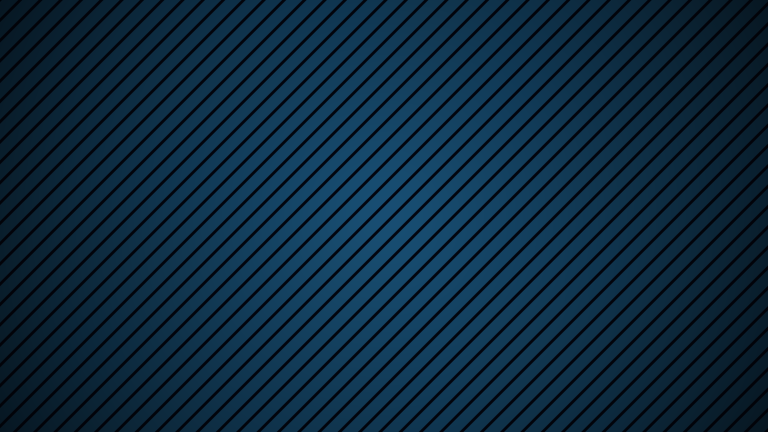
A Shadertoy shader for this pattern:

```glsl
// Dark diagonal pinstripes over a blue field with a soft radial vignette.

// Lengths are fractions of the canvas height.
const float STRIPE_STEP = 0.0470;   // vertical distance between stripes
const float STRIPE_WIDTH = 0.0066;  // thickness across a stripe
const float STRIPE_PHASE = 0.0;     // shift in stripe steps
const float FALLOFF = 0.77;         // brightness lost per unit of radius
const float CORE_RADIUS = 0.10;     // rounds the peak of the glow
const float TINT_SCALE = 5.0;
const float TINT_AMOUNT = 0.35;

const vec3 FIELD_BLUE = vec3(0.085, 0.305, 0.460);
const vec3 FIELD_SLATE = vec3(0.115, 0.300, 0.410);
const vec3 STRIPE_INK = vec3(0.010, 0.020, 0.058);

float hash(vec2 p) {
    vec3 q = fract(p.xyx * 0.1031);
    q += dot(q, q.yzx + 33.33);
    return fract((q.x + q.y) * q.z);
}

float valueNoise(vec2 p) {
    vec2 cell = floor(p);
    vec2 f = fract(p);
    f = f * f * (3.0 - 2.0 * f);
    float low = mix(hash(cell), hash(cell + vec2(1.0, 0.0)), f.x);
    float high = mix(hash(cell + vec2(0.0, 1.0)), hash(cell + 1.0), f.x);
    return mix(low, high, f.y);
}

// Coverage of the 45 degree stripes, counted from the top left corner.
float stripeMask(vec2 uv, float pixel) {
    float diagonal = (uv.x + 1.0 - uv.y) / STRIPE_STEP + STRIPE_PHASE;
    float offset = abs(fract(diagonal + 0.5) - 0.5);
    float dist = offset * STRIPE_STEP * inversesqrt(2.0);
    float edge = 0.7 * pixel;
    return 1.0 - smoothstep(-edge, edge, dist - 0.5 * STRIPE_WIDTH);
}

float vignette(vec2 centered) {
    float radius = length(vec3(centered, CORE_RADIUS)) - CORE_RADIUS * 0.5;
    return clamp(1.04 - FALLOFF * radius, 0.0, 1.0);
}

void mainImage(out vec4 fragColor, in vec2 fragCoord) {
    float pixel = 1.0 / iResolution.y;
    vec2 uv = fragCoord * pixel;
    vec2 centered = uv - 0.5 * iResolution.xy * pixel;

    // Faint cool and grey drift across the field
    float tint = TINT_AMOUNT * valueNoise(uv * TINT_SCALE);
    float light = vignette(centered);
    vec3 field = mix(FIELD_BLUE, FIELD_SLATE, tint) * light;

    // Stripes keep some of their ink in the dark corners
    vec3 ink = STRIPE_INK * mix(0.4, 1.0, light);
    vec3 color = mix(field, ink, stripeMask(uv, pixel));
    fragColor = vec4(color, 1.0);
}
```
